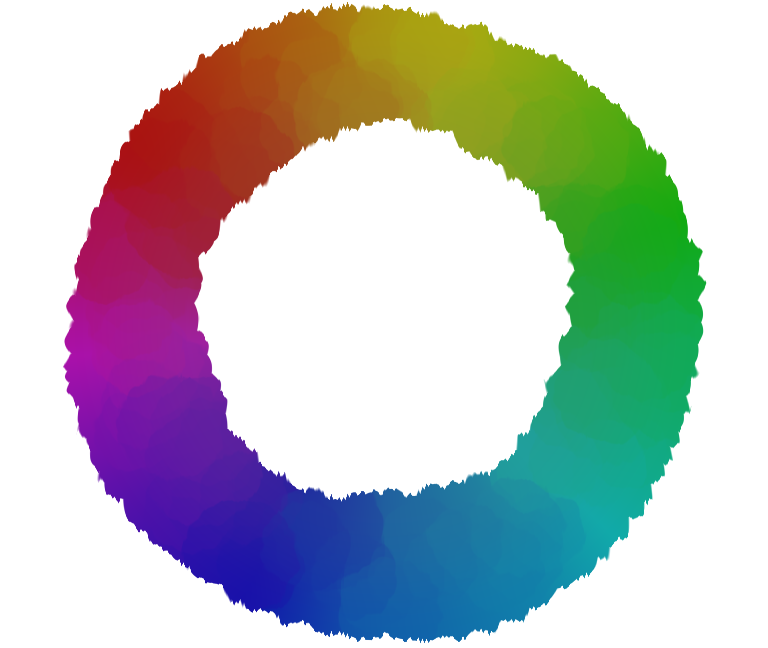
Give the GLSL for this background, as a Shadertoy shader.

```glsl
// A hand-painted hue wheel: overlapping brush dabs form a ragged ring on white.

const float TAU = 6.2831853;
const vec2  RING_CENTER = vec2(0.0015, -0.001);  // from the canvas centre, in heights
const vec2  HOLE_CENTER = vec2(0.0015, 0.017);
const float RING_RADIUS = 0.489;
const float HOLE_RADIUS = 0.287;
const float BUMP_SCALE  = 30.0;   // brush bumps per canvas height
const float BUMP_DEPTH  = 0.020;
const float BRISTLES    = 320.0;  // bristle streaks per canvas height
const float STREAK      = 0.009;
const int   DAB_COUNT   = 84;
const float DAB_OPACITY = 0.42;
const vec3  PAPER       = vec3(1.0);

// Hue in degrees, clockwise from the top in steps of 30 degrees
const float HUE_STOPS[13] = float[13](
    50.0, 73.0, 108.0, 142.0, 169.0, 195.0, 210.0,
    243.0, 271.0, 307.0, 355.0, 378.0, 410.0);

float hash1(float n) {
    return fract(sin(n * 12.9898) * 43758.545);
}

vec2 hash2(vec2 p) {
    vec2 q = vec2(dot(p, vec2(127.1, 311.7)), dot(p, vec2(269.5, 183.3)));
    return fract(sin(q) * 43758.545);
}

// Distance to the nearest scattered cell point
float cellular(vec2 p) {
    vec2 cell = floor(p), f = p - cell;
    float nearest = 4.0;
    for (int y = -1; y <= 1; y++)
    for (int x = -1; x <= 1; x++) {
        vec2 offset = vec2(x, y);
        vec2 delta = offset + hash2(cell + offset) - f;
        nearest = min(nearest, dot(delta, delta));
    }
    return sqrt(nearest);
}

// Vertical bristle offset, smooth across neighbouring columns
float bristle(float x) {
    float column = floor(x * BRISTLES);
    float blend = smoothstep(0.0, 1.0, fract(x * BRISTLES));
    return STREAK * (mix(hash1(column), hash1(column + 1.0), blend) - 0.5);
}

// Paint colour at a clockwise turn (0 to 1); depth is 0 at the hole, 1 at the rim
vec3 paint(float turn, float depth) {
    float stop = fract(turn) * 12.0;
    int i = min(int(stop), 11);
    float hue = mix(HUE_STOPS[i], HUE_STOPS[i + 1], stop - float(i)) / 360.0;
    float saturation = mix(0.80, 0.90, depth);
    float value = mix(0.625, 0.665, depth);
    vec3 pure = clamp(abs(fract(hue + vec3(0.0, 2.0, 1.0) / 3.0) * 6.0 - 3.0) - 1.0, 0.0, 1.0);
    return value * mix(vec3(1.0), pure, saturation);
}

// Signed distance to the uneven ring
float ringDistance(vec2 p) {
    vec2 outer = p - RING_CENTER, inner = p - HOLE_CENTER;
    float a = atan(outer.y, outer.x);
    float b = atan(inner.y, inner.x);
    float rim = RING_RADIUS + 0.008 * cos(4.0 * a - 1.75);
    float hole = HOLE_RADIUS + 0.005 * cos(2.0 * b - 1.75) + 0.009 * cos(5.0 * b - 1.75);
    return max(length(outer) - rim, hole - length(inner));
}

void mainImage(out vec4 fragColor, in vec2 fragCoord) {
    vec2 p = (fragCoord - 0.5 * iResolution.xy) / iResolution.y;
    float pixel = 1.0 / iResolution.y;

    // Ragged brush edge
    vec2 brushed = p + vec2(0.0, bristle(p.x));
    float bump = BUMP_DEPTH * (cellular(brushed * BUMP_SCALE) - 0.45);
    float coverage = 1.0 - smoothstep(-pixel, pixel, ringDistance(brushed) + bump);

    // Smooth wash under the dabs
    vec2 q = p - RING_CENTER;
    float depth = smoothstep(HOLE_RADIUS, RING_RADIUS, length(q));
    vec3 color = paint(atan(q.x, q.y) / TAU, depth);

    // Translucent dabs, each carrying the hue of its own centre
    for (int i = 0; i < DAB_COUNT; i++) {
        float id = float(i);
        float turn = fract(id * 0.618034);
        float reach = mix(0.31, 0.45, hash1(id + 3.0));
        vec2 center = reach * vec2(sin(turn * TAU), cos(turn * TAU));
        float radius = mix(0.055, 0.090, hash1(id + 41.0));
        float edge = length(q - center) - radius + 0.7 * bump;
        float dab = 1.0 - smoothstep(-1.5 * pixel, 1.5 * pixel, edge);
        float jitter = 0.02 * (hash1(id + 77.0) - 0.5);
        color = mix(color, paint(turn + jitter, depth), DAB_OPACITY * dab);
    }

    fragColor = vec4(mix(PAPER, color, coverage), 1.0);
}
```
